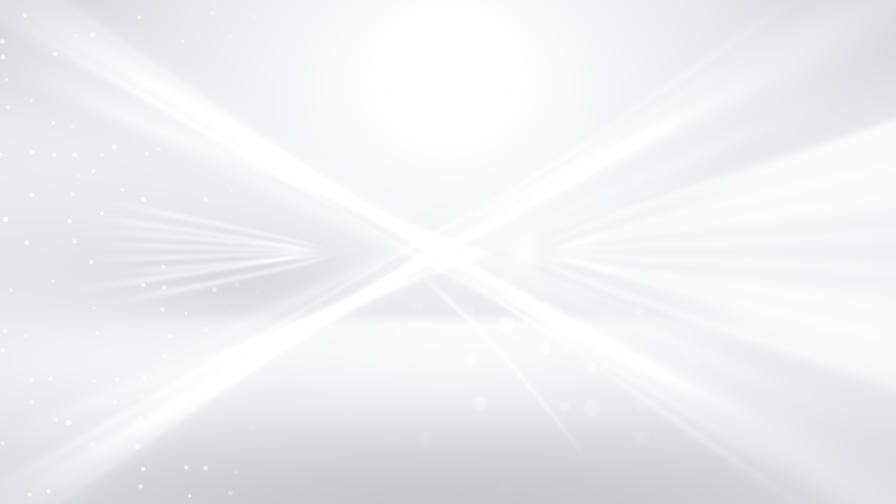
Write a WebGL 1 fragment shader that draws this background.

```glsl
precision highp float;
// A pale studio backdrop: a white glow above a soft reflecting floor, with
// light beams crossing at the centre, fans of streaks at both sides and dust.
// Shade starts as a sum of soft glows; each light then pulls it toward white.
uniform vec2 u_resolution;

float hash(vec2 p) {
  return fract(sin(dot(p, vec2(127.1, 311.7))) * 43758.545);
}

float glow(vec2 p, vec2 center, vec2 size) {
  vec2 d = (p - center) / size;
  return exp(-dot(d, d));
}

float lighten(float shade, float amount) {
  return mix(shade, 1.0, clamp(amount, 0.0, 1.0));
}

// Straight beam that widens away from the crossing and fades at both ends.
float beam(vec2 p, float slope, float offset, float width, vec2 reach) {
  float d = (p.y - slope * p.x - offset) / sqrt(1.0 + slope * slope);
  float w = width * (0.55 + 1.1 * abs(p.x));
  float limit = p.x < 0.0 ? reach.x : reach.y;
  float fade = 1.0 - smoothstep(0.5 * limit, limit, abs(p.x));
  return fade * exp(-d * d / (w * w));
}

// Bent streak leaving an apex at run = 0 toward positive run.
float fanStreak(float run, float y, float rise, float width, float reach) {
  float d = y - rise * pow(max(run, 0.0), 0.85);
  float w = width * (0.5 + 1.5 * max(run, 0.0));
  float fade = smoothstep(0.0, 0.08, run) * (1.0 - smoothstep(0.6 * reach, reach, run));
  return fade * exp(-d * d / (w * w));
}

// One randomly placed disc in some of the cells of a grid.
float dots(vec2 p, float cell, float radius, float density, float blur) {
  vec2 id = floor(p / cell);
  vec2 pos = 0.25 + 0.5 * vec2(hash(id + 3.1), hash(id + 8.7));
  float r = radius * (0.5 + 0.5 * hash(id + 5.3));
  float d = length((fract(p / cell) - pos) * cell);
  float disc = 1.0 - smoothstep(r - blur, r + blur, d);
  return disc * step(1.0 - density, hash(id)) * (0.4 + 0.6 * hash(id + 1.9));
}

float backdrop(vec2 p) {
  float side = abs(p.x);
  float shade = 0.905;
  shade -= 0.075 * smoothstep(0.22, 0.52, p.y) * smoothstep(0.4, 0.9, side);
  shade -= 0.08 * (1.0 - smoothstep(-0.5, -0.22, p.y)) * exp(-p.x * p.x / 0.6);
  shade -= 0.035 * (1.0 - smoothstep(-0.5, -0.3, p.y));
  shade += 0.03 * glow(p, vec2(-0.75, -0.22), vec2(0.3, 0.1));
  shade += 0.02 * glow(p, vec2(-0.8, 0.18), vec2(0.35, 0.1));
  shade -= 0.07 * glow(p, vec2(-0.4, -0.03), vec2(0.25, 0.09));
  // Floor sheen with a soft horizon edge.
  float floorMask = 1.0 - smoothstep(-0.15, -0.115, p.y);
  shade += 0.075 * floorMask * glow(p, vec2(0.0, -0.17), vec2(0.6, 0.16));
  shade += 0.035 * glow(p, vec2(0.1, 0.02), vec2(0.45, 0.14));
  // Overhead light with a wide halo and a saturated core.
  shade = lighten(shade, 0.75 * glow(p, vec2(0.0, 0.3), vec2(0.5, 0.3)));
  return lighten(shade, 1.2 * glow(p, vec2(0.0, 0.36), vec2(0.25, 0.23)));
}

// Bright sheet opening to the right, with a greyer inner wedge.
float rightSheet(vec2 p) {
  float run = max(p.x - 0.2, 0.0);
  float edge = 0.06 + 0.33 * pow(run, 1.3);
  float y = abs(p.y);
  float soft = p.y > 0.0 ? 0.012 : 0.04;
  float inside = 1.0 - smoothstep(edge - soft, edge + soft, y);
  float inner = 1.0 - smoothstep(0.05 * run, 0.15 * run + 0.02, y);
  return inside * smoothstep(0.2, 0.65, p.x) * (0.75 - 0.38 * inner);
}

float crossingBeams(vec2 p) {
  float light = 0.0;
  for (int i = 0; i < 7; i++) {
    float k = float(i);
    float slope = 0.38 + 0.05 * k;
    float shift = 0.1 * (hash(vec2(k, 2.0)) - 0.5);
    float width = 0.006 + 0.012 * hash(vec2(k, 4.0));
    vec2 reach = vec2(0.95, 0.45 + 0.4 * hash(vec2(k, 6.0)));
    light += 0.3 * beam(p, slope, shift, width, reach);
    light += 0.3 * beam(p, -slope, -0.8 * shift, width, reach);
  }
  for (int i = 0; i < 2; i++) {
    float slope = i == 0 ? 0.57 : -0.57;
    light += 0.7 * beam(p, slope, 0.0, 0.014, vec2(0.9, 0.56));
    light += 0.35 * beam(p, slope, 0.0, 0.045, vec2(1.3, 1.4));
  }
  return light;
}

float sideFans(vec2 p) {
  float light = 0.0;
  for (int i = 0; i < 8; i++) {
    float k = float(i);
    float rise = (k - 3.5) * 0.055;
    float jitter = 0.12 * hash(vec2(k, 9.0));
    light += 0.5 * fanStreak(-0.2 - jitter - p.x, p.y, rise, 0.007, 0.5);
    light += 0.5 * fanStreak(p.x - 0.14 - jitter, p.y, rise * 1.7, 0.012, 0.9);
  }
  return light;
}

void main() {
  vec2 p = (gl_FragCoord.xy - 0.5 * u_resolution) / u_resolution.y;
  float pixel = 1.0 / u_resolution.y;
  float shade = lighten(backdrop(p), rightSheet(p));
  shade = lighten(shade, crossingBeams(p + vec2(0.01, 0.0)));
  shade = lighten(shade, sideFans(p));
  // Thin arc sweeping down across the floor.
  float arc = (p.y + 0.095 + 0.93 * p.x + 0.8 * p.x * p.x) / 1.5;
  float arcFade = smoothstep(-0.06, 0.0, p.x) * (1.0 - smoothstep(0.12, 0.3, p.x));
  shade = lighten(shade, 0.6 * arcFade * exp(-arc * arc / 0.00003));
  shade = lighten(shade, 0.8 * glow(p, vec2(0.15, 0.0), vec2(0.035, 0.04)));
  // Fine dust on the left, blurred discs over the floor.
  float dustArea = 1.0 - smoothstep(-0.6, -0.3, p.x);
  shade = lighten(shade, dustArea * dots(p, 0.045, 0.005, 0.4, pixel));
  float discArea = glow(p, vec2(0.2, -0.2), vec2(0.25, 0.16));
  shade = lighten(shade, 0.8 * discArea * dots(p, 0.085, 0.018, 0.45, 0.004));
  vec3 coolTint = vec3(1.08, 1.0, 0.9);
  gl_FragColor = vec4(1.0 - (1.0 - clamp(shade, 0.0, 1.0)) * coolTint, 1.0);
}
```
